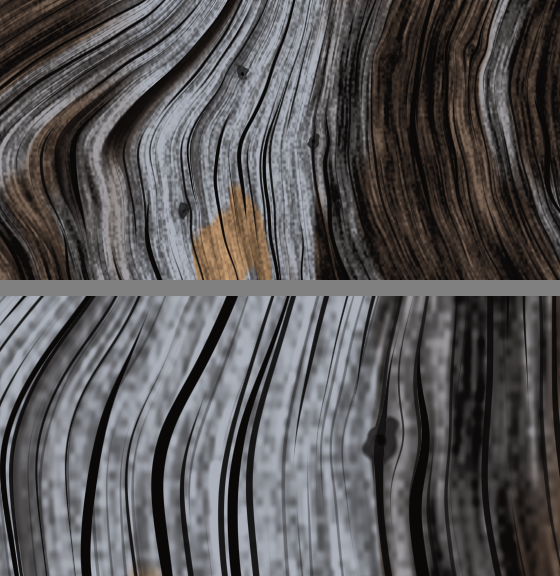
Top, the full canvas; bottom, a detail of the centre.
Write a WebGL 2 fragment shader that draws this texture.

```glsl
#version 300 es
precision highp float;

uniform vec2 u_resolution;
out vec4 fragColor;

const vec3 DARK = vec3(0.045, 0.037, 0.036);
const vec3 BROWN_MID = vec3(0.22, 0.175, 0.147);
const vec3 BROWN_LIGHT = vec3(0.48, 0.40, 0.34);
const vec3 GREY_MID = vec3(0.30, 0.30, 0.31);
const vec3 GREY_LIGHT = vec3(0.67, 0.69, 0.73);
const vec3 OCHRE = vec3(0.60, 0.45, 0.30);
const float FOLD_COUNT = 6.0;      // folds per canvas height
const float CRACK_COUNT = 9.0;     // wide cracks per canvas height
const float CRACK_WIDTH = 0.0095;  // half width of the widest crack
const float FIBRE_CONTRAST = 0.62;
const int KNOTS = 5;
const float KNOT_RADIUS = 0.021;

float hash(vec2 p) {
  vec3 q = fract(p.xyx * 0.1031);
  q += dot(q, q.yzx + 33.33);
  return fract((q.x + q.y) * q.z);
}

float noise(vec2 p) {
  vec2 i = floor(p), f = fract(p);
  f = f * f * (3.0 - 2.0 * f);
  return mix(mix(hash(i), hash(i + vec2(1, 0)), f.x),
             mix(hash(i + vec2(0, 1)), hash(i + vec2(1, 1)), f.x), f.y);
}

vec2 knotCentre(int k) {
  float i = float(k);
  return vec2(0.63 + 0.26 * i + 0.1 * (hash(vec2(i, 3.0)) - 0.5),
              0.15 + 0.7 * hash(vec2(i, 8.0)));
}

// Coordinate across the fibres; its level lines follow the grain.
float grainCoord(vec2 p) {
  float y = p.y - 0.5;
  float sweep = 0.55 * y + 0.95 * sqrt(y * y + 0.012);
  float u = p.x - sweep * (1.0 - smoothstep(0.5, 1.35, p.x));
  u -= 0.4 * (p.y - 0.6) * (p.y - 0.6) * smoothstep(1.0, 1.5, p.x);
  u += 0.09 * (noise(p * vec2(2.3, 2.8)) - 0.5);
  u += 0.018 * (noise(p * vec2(8.0, 7.0) + 5.0) - 0.5);
  for (int k = 0; k < KNOTS; k++) {
    vec2 d = p - knotCentre(k);
    u -= 0.65 * d.x * exp(-dot(d, d) / (6.0 * KNOT_RADIUS * KNOT_RADIUS));
  }
  return u;
}

// Tapering splits, one in each strip of grain.
float cracks(float u, float y, float count, float width, float aa) {
  float cell = floor(u * count);
  float wobble = 0.3 * (noise(vec2(cell * 5.3, y * 6.0)) - 0.5);
  float centre = 0.5 + 0.25 * (hash(vec2(cell, count)) - 0.5) + wobble;
  float d = abs(fract(u * count) - centre) / count;
  float w = width * smoothstep(0.32, 0.9, noise(vec2(cell * 3.7 + count, y * 2.4)));
  return (1.0 - smoothstep(w - aa, w + aa, d)) * smoothstep(0.0, aa, w);
}

vec3 ramp(float t, vec3 mid, vec3 light) {
  return mix(mix(DARK, mid, smoothstep(0.0, 0.5, t)), light, smoothstep(0.4, 1.0, t));
}

void main() {
  vec2 p = gl_FragCoord.xy / u_resolution.y;
  float u = grainCoord(p);
  float aa = 0.7 * fwidth(u);

  // Regions: pale weathered centre, folded left, brown right
  float left = 1.0 - smoothstep(0.25, 0.55, p.x);
  float jag = noise(vec2(u * 28.0, p.y * 2.5)) - 0.5;
  float edge = 1.12 + 0.08 * (p.y - 0.5) + 0.2 * jag;
  float centre = (1.0 - smoothstep(-0.02, 0.02, p.x - edge)) * (1.0 - left);
  float strips = smoothstep(0.48, 0.68, noise(vec2(u * 10.0, p.y * 1.5)));
  float grey = max(centre, 0.75 * strips);

  // Fibres, from broad ridges to fine grain
  float broad = noise(vec2(u * 8.0 + 4.0, p.y * 1.4)) - 0.5;
  float fibre = noise(vec2(u * 42.0, p.y * 3.5)) - 0.5;
  float fine = noise(vec2(u * 115.0, p.y * 10.0)) - 0.5;
  float speck = noise(p * vec2(125.0, 95.0)) - 0.5;
  float contrast = FIBRE_CONTRAST * mix(1.0, 0.6, centre);
  float tone = 0.54 + contrast * (0.8 * broad + fibre + fine) + 0.3 * speck;
  tone += 0.2 * centre - 0.06 * left - 0.22 * smoothstep(1.68, 1.95, p.x);

  // Overlapping folds, each shaded sharply on one side
  float s = u * FOLD_COUNT + 0.4 * noise(vec2(u * 3.0, p.y * 3.0));
  float f = fract(s);
  float depth = smoothstep(0.25, 0.7, noise(vec2(floor(s) * 2.3 + 9.0, p.y * 2.2)));
  float fold = exp(-4.0 * f) * smoothstep(0.0, 2.5 * aa * FOLD_COUNT, f) * depth;
  fold *= mix(0.3, 0.95, 1.0 - smoothstep(0.45, 0.85, p.x));

  // Deep hollow under the curling ridge
  float h = (u - 0.27 + 0.02 * jag) / 0.15;
  float hollow = smoothstep(0.0, 0.08, h) * (1.0 - smoothstep(0.25, 1.0, h));
  hollow *= smoothstep(0.35, 0.55, p.y);
  grey *= 1.0 - max(hollow, 0.5 * fold);
  tone *= (1.0 - fold) * (1.0 - 0.85 * hollow);

  vec3 wood = mix(ramp(tone, BROWN_MID, BROWN_LIGHT), ramp(tone, GREY_MID, GREY_LIGHT), grey);

  // Bare ochre wood where the surface has flaked off
  float flake = length((p - vec2(0.82, 0.06)) / vec2(0.12, 0.22)) + 0.9 * jag;
  wood = mix(wood, OCHRE * (0.25 + tone), 0.85 * (1.0 - smoothstep(0.85, 0.98, flake)));

  // Cracks in three sizes, then knots
  float gap = cracks(u, p.y, CRACK_COUNT, CRACK_WIDTH, aa);
  gap = max(gap, 0.9 * cracks(u + 0.37, p.y + 3.0, 23.0, 0.0042, aa));
  gap = max(gap, 0.7 * (1.0 - 0.5 * centre) * cracks(u, p.y * 1.6 + 7.0, 51.0, 0.0024, aa));
  for (int k = 0; k < KNOTS; k++) {
    vec2 d = (p - knotCentre(k)) * vec2(1.0, 0.75) / KNOT_RADIUS;
    float r = length(d) + 0.7 * (noise(p * 60.0) - 0.5);
    float ring = 0.65 + 0.35 * smoothstep(0.15, 0.5, abs(r - 0.5));
    gap = max(gap, ring * (1.0 - smoothstep(0.7, 1.1, r)));
  }
  fragColor = vec4(mix(wood, DARK * 0.8, gap), 1.0);
}
```
